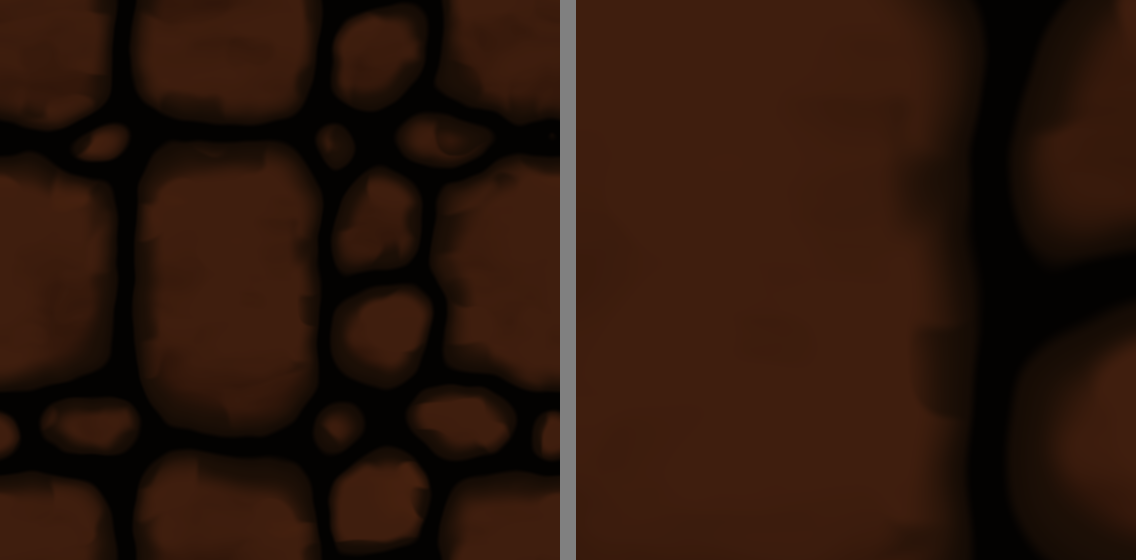
Left, the full canvas; right, a detail of the centre.
Write a WebGL 2 fragment shader that draws this texture.

```glsl
#version 300 es
precision highp float;
// Dark painted stone wall: tall boulders in two columns, a zigzag of smaller
// stones between them and pebbles in the gaps. Every stone is a superellipse
// field; joints lie where two fields meet, and noise roughens edges and faces.

#define JOINT 0.0125
#define SOFTNESS 0.0045
#define ROUNDING 0.009
#define SWELL 0.020
#define WOBBLE 0.020
#define BRUSH 0.026
#define GAP_COLOR vec3(0.012, 0.007, 0.004)
#define RIM_COLOR vec3(0.108, 0.058, 0.024)
#define SHADE_COLOR vec3(0.180, 0.080, 0.034)
#define FACE_COLOR vec3(0.246, 0.116, 0.054)
#define LIGHT_COLOR vec3(0.290, 0.136, 0.060)

uniform vec2 u_resolution;
out vec4 fragColor;

const int STONES = 16;

float hash(vec2 p) {
    vec3 q = fract(p.xyx * 0.1031);
    q += dot(q, q.yzx + 33.33);
    return fract((q.x + q.y) * q.z);
}

// Value noise that wraps after a whole number of cells.
float noise(vec2 uv, vec2 cells, float seed) {
    vec2 p = uv * cells;
    vec2 i = floor(p), f = p - i;
    f = f * f * (3.0 - 2.0 * f);
    vec2 a = mod(i, cells) + seed, b = mod(i + 1.0, cells) + seed;
    return mix(mix(hash(a), hash(vec2(b.x, a.y)), f.x),
               mix(hash(vec2(a.x, b.y)), hash(b), f.x), f.y);
}

float cloud(vec2 uv, vec2 cells, float seed) {
    return 0.57 * noise(uv, cells, seed) + 0.28 * noise(uv, cells * 2.0, seed + 17.0)
         + 0.15 * noise(uv, cells * 4.0, seed + 41.0);
}

// Returns the stone's approximate signed distance and its local height (-1 to 1).
vec2 stone(vec2 p, int index) {
    vec2 center, size;
    float angle = 0.0, power = 2.2;
    float random = hash(vec2(float(index) + 3.0, 8.0)) - 0.5;
    if (index < 4) {                                   // boulders
        float column = float(index % 2), row = float(index / 2);
        center = vec2(0.41 + 0.57 * column, -0.014 - 0.031 * column + (0.5 + 0.065 * column) * row);
        size = mix(vec2(0.172, 0.22 + 0.06 * row), vec2(0.226, 0.205 + 0.015 * row), column);
        angle = 0.08 * random;
        power = 3.4;
    } else if (index < 10) {                           // zigzag of middling stones
        int k = index - 4;
        float outer = float(k % 3 == 1);
        center = vec2(0.685 + 0.13 * outer + 0.02 * random, (float(k) + 0.5) / 6.0);
        size = mix(vec2(0.094, 0.118), vec2(0.100, 0.082), outer);
        angle = mix(0.45, 0.0, outer) + 0.3 * random;
        power = mix(2.3, 1.7, outer);
    } else {                                           // pebbles in the gaps
        int k = index - 10;
        float j = float(k / 2), row = float(k % 2);
        center = vec2(-0.01 + 0.045 * j + 0.13 * j * j, 0.235 + 0.51 * row + 0.03 * random);
        size = vec2(0.052 + 0.045 * float(k / 2 == 1), 0.052) * (1.0 - 0.25 * row);
        angle = 0.9 * random;
    }
    vec2 d = p - center;
    d -= round(d);
    float c = cos(angle), s = sin(angle);
    vec2 local = vec2(c * d.x - s * d.y, s * d.x + c * d.y) / size;
    vec2 q = pow(abs(local) + 1e-4, vec2(power));
    return vec2((pow(q.x + q.y, 1.0 / power) - 1.0) * sqrt(size.x * size.y), local.y);
}

void main() {
    vec2 uv = gl_FragCoord.xy / u_resolution;
    vec2 wobble = vec2(cloud(uv, vec2(9.0), 5.0), cloud(uv, vec2(9.0), 71.0)) - 0.5;
    vec2 p = uv + WOBBLE * 1.6 * wobble;

    // Nearest stone.
    float field[STONES];
    int owner = 0;
    float height = 0.0;
    for (int i = 0; i < STONES; i++) {
        vec2 s = stone(p, i);
        field[i] = s.x;
        if (i == 0 || s.x < field[owner]) { owner = i; height = s.y; }
    }

    // Depth inside it: smooth minimum over its outline and all joints.
    float own = field[owner];
    float total = exp((own - SWELL) / ROUNDING);
    for (int i = 0; i < STONES; i++) {
        if (i != owner) total += exp(-0.5 * (field[i] - own) / ROUNDING);
    }
    float depth = -ROUNDING * log(total);

    // Overlapping brush dabs, soft with a few crisper edges.
    vec2 smear = uv + 0.05 * wobble;
    float broad = cloud(smear, vec2(5.0, 7.0), 23.0);
    float dabs = smoothstep(0.40, 0.60, noise(smear + 0.03 * wobble.yx, vec2(16.0, 20.0), 57.0));
    float streaks = cloud(smear, vec2(7.0, 19.0), 91.0);
    float painted = depth + BRUSH * (0.6 * (dabs - 0.5) + 1.0 * (broad - 0.5));

    // Faces are lighter toward the top; rims fall off into the joints.
    float tint = hash(vec2(float(owner), 29.0)) - 0.5;
    float small = float(owner > 3);
    float light = 0.50 + 0.27 * height + 0.9 * (broad - 0.5) + 0.4 * (streaks - 0.5)
                + 0.10 * (dabs - 0.5) + 0.2 * tint + 0.08 * small;
    vec3 face = mix(SHADE_COLOR, FACE_COLOR, smoothstep(0.05, 0.62, light));
    face = mix(face, LIGHT_COLOR, 0.7 * smoothstep(0.75, 1.1, light));
    float reach = mix(0.064, 0.045, small);
    vec3 color = mix(RIM_COLOR, face, smoothstep(0.018, reach, painted));
    color *= mix(0.75, 1.0, smoothstep(JOINT, JOINT + 0.02, depth));
    color = mix(GAP_COLOR, color, smoothstep(JOINT - SOFTNESS, JOINT + SOFTNESS, depth));
    fragColor = vec4(color, 1.0);
}
```
